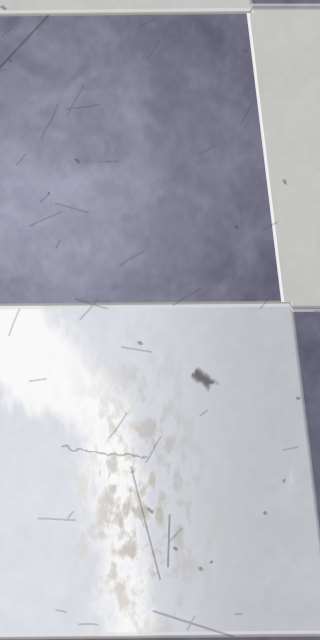
Reproduce this texture procedurally as a Shadertoy shader.

```glsl
// Worn checkerboard floor of large slate and pale tiles, seen at a slight slant.
// Joints come from a bent row coordinate and a leaning seam; noise, hashed
// scuffs and a broken ridge of glare give the wear. y runs down, width is 1.
const vec3 SLATE = vec3(0.405, 0.402, 0.472);
const vec3 SLATE_SHEEN = vec3(0.610, 0.615, 0.695);
const vec3 PALE = vec3(0.745, 0.755, 0.775);
const vec3 PALE_LIT = vec3(0.860, 0.872, 0.900);
const vec3 PALE_WARM = vec3(0.765, 0.770, 0.757);
const vec3 GLARE = vec3(0.975, 0.975, 0.975);
const vec3 STAIN = vec3(0.62, 0.58, 0.53);
const vec3 GRIME = vec3(0.31, 0.30, 0.32);
const float FIRST_JOINT = 0.047;            // top joint height
const vec2 ROW_BEND = vec2(1.171, 0.074);   // linear and quadratic row pitch
const float ROW_TILT = 0.010;
const float SEAM_X = 0.773;
const float SEAM_LEAN = 0.120;
const float JOINT_WIDTH = 0.007;
const int SCUFFS = 36;
const int SPECKS = 16;

float hash(vec2 p) {
    vec3 q = fract(vec3(p.xyx) * 0.1031);
    q += dot(q, q.yzx + 33.33);
    return fract((q.x + q.y) * q.z);
}

float noise(vec2 p) {
    vec2 i = floor(p), f = fract(p);
    f = f * f * (3.0 - 2.0 * f);
    return mix(mix(hash(i), hash(i + vec2(1, 0)), f.x),
               mix(hash(i + vec2(0, 1)), hash(i + vec2(1, 1)), f.x), f.y);
}

float fbm(vec2 p) {
    float sum = 0.0, amp = 0.5;
    for (int i = 0; i < 5; i++) {
        sum += amp * noise(p);
        p = mat2(1.6, 1.2, -1.2, 1.6) * p + 7.3;
        amp *= 0.5;
    }
    return sum;
}

float segment(vec2 p, vec2 a, vec2 b) {
    vec2 d = b - a;
    return length(p - a - d * clamp(dot(p - a, d) / dot(d, d), 0.0, 1.0));
}

float stroke(vec2 p, vec2 a, vec2 b, float width) {
    return 1.0 - smoothstep(0.2 * width, width, segment(p, a, b));
}

float rowCoord(float s) { return s * (ROW_BEND.x - ROW_BEND.y * s); }

void mainImage(out vec4 fragColor, in vec2 fragCoord) {
    vec2 p = fragCoord / iResolution.xy * vec2(1.0, 2.0);
    p.y = 2.0 - p.y;
    float aa = 1.2 / iResolution.x;

    // Leaning seam, shifted a little from row to row
    float left = p.y + ROW_TILT * p.x - FIRST_JOINT;
    float row = floor(rowCoord(left));
    float shift = row > 0.0 ? 0.026 : (row < 0.0 ? 0.013 : 0.0);
    float seam = p.x - SEAM_X - shift - SEAM_LEAN * (p.y - FIRST_JOINT);
    float side = clamp(seam / aa, -1.0, 1.0);

    // Horizontal joints; the right column is slightly taller
    float s = mix(left, (p.y - 0.026) * 0.97, 0.5 + 0.5 * side);
    float v = rowCoord(s), nearest = floor(v + 0.5);
    float joint = (v - nearest) / (ROW_BEND.x - 2.0 * ROW_BEND.y * s);
    float flip = mod(nearest, 2.0) < 0.5 ? 1.0 : -1.0;
    float pale = 0.5 + 0.5 * side * flip * clamp(joint / (1.5 * aa), -1.0, 1.0);

    // Slate with broad sheen and cloudy mottling
    float cloud = fbm(p * 9.0 + 2.0 * fbm(p * 6.0)) - 0.48;
    float fine = fbm(p * vec2(48.0, 40.0)) - 0.48;
    vec2 lit = (p - vec2(0.10, 0.62)) / vec2(0.56, 0.50);
    vec3 slate = mix(SLATE, SLATE_SHEEN, exp(-dot(lit, lit)));
    slate += 0.15 * cloud + 0.06 * fine;

    // Pale tile, brighter to the left
    float lower = smoothstep(0.93, 0.97, p.y);
    float fade = smoothstep(0.30, 0.85, p.x + 0.15 * cloud);
    vec3 light = mix(PALE_WARM, mix(PALE_LIT, PALE, fade), lower);
    light += 0.035 * cloud + 0.025 * fine;

    // Broken glare ridge with warm stains along its right flank
    float ridge = min(segment(p, vec2(0.0, 1.04), vec2(0.32, 1.32)),
                      segment(p, vec2(0.34, 1.34), vec2(0.40, 2.0)));
    float corner = length((p - vec2(0.0, 1.08)) / vec2(1.0, 0.8));
    float streak = fbm(p * vec2(34.0, 18.0) + 4.0) - 0.48;
    float glow = exp(-ridge * ridge / 0.014) + 0.9 * exp(-corner * corner / 0.05);
    float glare = smoothstep(0.25, 1.0, glow + 0.9 * streak + 0.5 * cloud) * lower;
    light = mix(light, GLARE, glare);
    float flank = length((p - vec2(0.43, 1.60)) / vec2(0.17, 0.42));
    float stain = exp(-flank * flank) * smoothstep(-0.08, 0.25, streak + 0.4 * fine);
    light = mix(light, STAIN, 0.55 * stain * lower);

    vec3 color = mix(slate, light, pale);

    // Joints: bright bevel on the seam, dusty line between rows
    float bevel = 1.0 - smoothstep(0.35, 1.0, abs(seam - 0.003) / JOINT_WIDTH);
    color = mix(color, GLARE, bevel * (row == 0.0 ? 0.85 : 0.30));
    float dust = 1.0 - smoothstep(0.2, 1.0, abs(joint) / JOINT_WIDTH);
    color = mix(color, STAIN + 0.04, 0.60 * dust);
    float lip = joint + 0.010 * flip;
    color = mix(color, PALE_LIT, 0.6 * (1.0 - smoothstep(0.3, 1.0, abs(lip) / JOINT_WIDTH)));

    // Scattered faint scuffs and specks
    float wear = 0.0;
    for (int i = 0; i < SCUFFS; i++) {
        float k = float(i);
        vec2 at = vec2(hash(vec2(k, 1.7)), 2.0 * hash(vec2(k, 5.1)));
        float angle = -1.2 + 1.5 * hash(vec2(k, 9.3));
        vec2 reach = vec2(cos(angle), sin(angle)) * (0.01 + 0.05 * hash(vec2(k, 3.9)));
        wear = max(wear, stroke(p + 0.012 * cloud, at - reach, at + reach, 0.005) * 0.22);
    }
    for (int i = 0; i < SPECKS; i++) {
        vec2 at = vec2(hash(vec2(i, 21.0)), 2.0 * hash(vec2(i, 37.0)));
        wear = max(wear, 0.45 * (1.0 - smoothstep(0.002, 0.009, length(p - at + 0.02 * fine))));
    }

    // Long scratches and one deep chip
    wear = max(wear, 0.50 * stroke(p, vec2(0.15, 0.05), vec2(0.0, 0.21), 0.006));
    wear = max(wear, 0.32 * stroke(p, vec2(0.41, 1.46), vec2(0.50, 1.81), 0.005));
    wear = max(wear, 0.40 * stroke(p, vec2(0.53, 1.61), vec2(0.525, 1.77), 0.005));
    wear = max(wear, 0.30 * stroke(p + 0.03 * fine, vec2(0.20, 1.40), vec2(0.46, 1.43), 0.006));
    wear = max(wear, 0.30 * stroke(p, vec2(0.48, 1.91), vec2(0.73, 1.99), 0.006));
    float chip = segment(p + 0.05 * fine, vec2(0.622, 1.178), vec2(0.655, 1.198));
    wear = max(wear, 0.75 * (1.0 - smoothstep(0.004, 0.026, chip)));
    color = mix(color, GRIME, wear);

    fragColor = vec4(clamp(color, 0.0, 1.0), 1.0);
}
```
